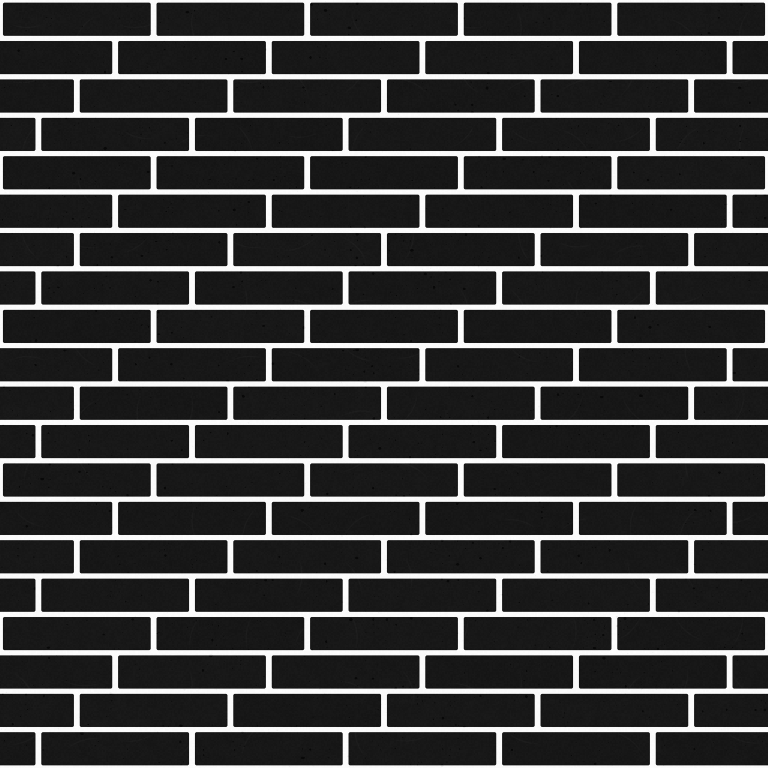
Give the GLSL for this pattern, as a WebGL 2 fragment shader.

```glsl
#version 300 es
precision highp float;

uniform vec2 u_resolution;
out vec4 fragColor;

vec2 hash22(vec2 p) {
    vec3 q = fract(p.xyx * vec3(0.1031, 0.1030, 0.0973));
    q += dot(q, q.yzx + 33.33);
    return fract((q.xx + q.yz) * q.zy);
}

// Value noise that wraps after a whole number of cells
float wrapNoise(vec2 uv, float cells) {
    vec2 p = uv * cells;
    vec2 i = floor(p);
    vec2 f = fract(p);
    f = f * f * (3.0 - 2.0 * f);
    float a = hash22(mod(i, cells)).x;
    float b = hash22(mod(i + vec2(1.0, 0.0), cells)).x;
    float c = hash22(mod(i + vec2(0.0, 1.0), cells)).x;
    float d = hash22(mod(i + 1.0, cells)).x;
    return mix(mix(a, b, f.x), mix(c, d, f.x), f.y);
}

float roundedBox(vec2 p, vec2 halfSize, float radius) {
    vec2 q = abs(p) - halfSize + radius;
    return length(max(q, 0.0)) + min(max(q.x, q.y), 0.0) - radius;
}

// Sparse irregular specks, each kept inside its own cell
float pits(vec2 uv, float cells, float density, float maxRadius, float pixel) {
    vec2 id = mod(floor(uv * cells), cells);
    vec2 pick = hash22(id + 17.0);
    vec2 center = 0.3 + 0.4 * hash22(id + 71.0);
    vec2 d = (fract(uv * cells) - center) / cells;
    d.x *= mix(0.7, 1.3, hash22(id + 5.0).x);
    float radius = maxRadius * mix(0.3, 1.0, pick.y * pick.y);
    float dist = length(d) + 0.0006 * (wrapNoise(uv, 600.0) - 0.5);
    float speck = 1.0 - smoothstep(radius - 0.5 * pixel, radius + 0.5 * pixel, dist);
    return speck * step(pick.x, density);
}

// Faint slightly bent hairlines at random angles
float scratches(vec2 uv, float cells, float pixel) {
    vec2 id = mod(floor(uv * cells), cells);
    vec2 pick = hash22(id + 43.0);
    float angle = 6.2832 * pick.x;
    vec2 axis = vec2(cos(angle), sin(angle));
    vec2 d = (fract(uv * cells) - 0.5) / cells;
    float along = dot(d, axis);
    float across = dot(d, vec2(-axis.y, axis.x)) + 9.0 * along * along;
    float line = 1.0 - smoothstep(0.0002, 0.0002 + pixel, abs(across));
    float fade = 1.0 - smoothstep(0.1, 0.38, abs(along) * cells);
    return line * fade * step(pick.y, 0.6);
}

void main() {
    vec2 uv = gl_FragCoord.xy / u_resolution;
    float pixel = 1.0 / min(u_resolution.x, u_resolution.y);

    // Five bricks across, twenty courses, each shifted by a quarter brick
    float course = floor(uv.y * 20.0);
    float column = uv.x * 5.0 - 0.25 * (course + 1.0);
    vec2 local = (vec2(fract(column), fract(uv.y * 20.0)) - 0.5) * vec2(0.2, 0.05);
    vec2 brickId = vec2(mod(floor(column), 5.0), course);
    float edge = roundedBox(local, vec2(0.0962, 0.0216), 0.0024);
    float brickMask = 1.0 - smoothstep(-0.6 * pixel, 0.6 * pixel, edge);

    // Brick face: fine grain, soft mottling, darker rim
    float grain = hash22(floor(uv * 512.0)).y - 0.5;
    float mottle = wrapNoise(uv, 90.0) - 0.5;
    float tone = 0.091 + 0.014 * grain + 0.006 * mottle;
    tone += 0.006 * (hash22(brickId + 9.0).x - 0.5);
    tone -= 0.012 * smoothstep(-0.003, 0.0, edge);
    tone += 0.018 * scratches(uv, 14.0, pixel);

    // Pits gather in loose clusters
    float cluster = smoothstep(0.3, 0.8, wrapNoise(uv, 24.0));
    float wear = pits(uv, 100.0, 0.02 + 0.1 * cluster, 0.0019, pixel);
    wear = max(wear, 0.7 * pits(uv, 190.0, 0.03 + 0.05 * cluster, 0.0009, pixel));
    vec3 brick = vec3(mix(tone, 0.025, 0.85 * wear));

    // Mortar: almost white with barely visible specks
    float mortarTone = 0.985 + 0.012 * grain - 0.05 * wear;
    vec3 mortar = vec3(mortarTone);

    fragColor = vec4(mix(mortar, brick, brickMask), 1.0);
}
```
